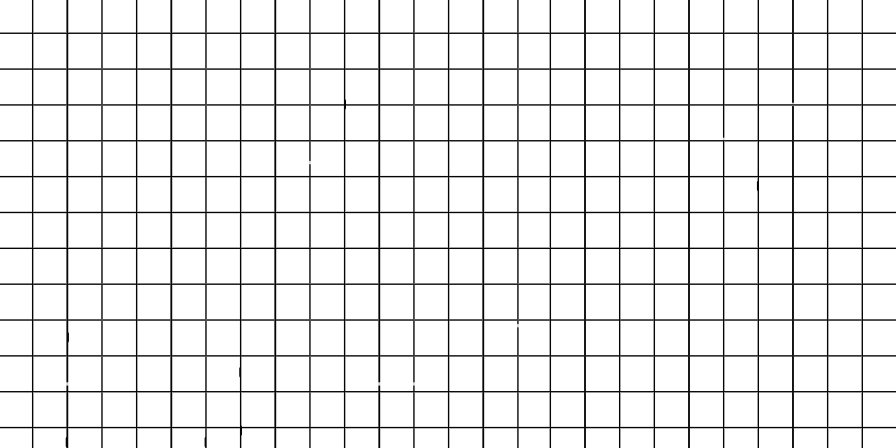
Reproduce this pattern procedurally as a Shadertoy shader.

```glsl
// Thin black square-ruled grid on white, every third upright heavier, with slight print wear.

// Lengths are fractions of the canvas height.
#define PITCH vec2(0.07737, 0.08002)
#define FIRST_LINE vec2(0.0729, 0.0456)
#define THIN_WIDTH 0.0031
#define HEAVY_WIDTH 0.0041
#define SPLICE_X 1.193
#define SPLICE_SHIFT 0.0050
#define WEAR_LENGTH 0.026
#define BLOT_RATE 0.007
#define NICK_RATE 0.004
#define INK vec3(0.02)
#define PAPER vec3(1.0)

float hash(vec2 p) {
    vec3 q = fract(p.xyx * vec3(0.1031, 0.1030, 0.0973));
    q += dot(q, q.yzx + 33.33);
    return fract((q.x + q.y) * q.z);
}

// Fraction of a pixel covered by a line, from the signed distance to its centre.
float lineCoverage(float dist, float width, float pixel) {
    float upper = min(dist + 0.5 * pixel, 0.5 * width);
    float lower = max(dist - 0.5 * pixel, -0.5 * width);
    return clamp((upper - lower) / pixel, 0.0, 1.0);
}

void mainImage(out vec4 fragColor, in vec2 fragCoord) {
    float pixel = 1.0 / iResolution.y;
    vec2 pos = fragCoord * pixel;

    // One column is slightly narrow, moving all later uprights left.
    pos.x += SPLICE_SHIFT * step(SPLICE_X, pos.x);

    vec2 grid = (pos - FIRST_LINE) / PITCH;
    vec2 index = floor(grid + 0.5);
    vec2 dist = (grid - index) * PITCH;

    // Heavier uprights
    float heavy = 1.0 - step(0.5, abs(mod(index.x, 3.0) - 1.0));
    float width = mix(THIN_WIDTH, HEAVY_WIDTH, heavy);

    // Rare one-sided blots and tiny nicks along the uprights
    float along = pos.y / WEAR_LENGTH;
    vec2 segment = vec2(index.x + 7.0, floor(along));
    float middle = abs(fract(along) - 0.5);
    float blot = step(hash(segment), BLOT_RATE) * smoothstep(0.5, 0.3, middle);
    float nick = step(hash(segment + 57.0), NICK_RATE) * smoothstep(0.2, 0.08, middle);
    float side = hash(segment + 19.0) < 0.5 ? -1.0 : 1.0;
    float swell = 0.5 * THIN_WIDTH * blot;

    float upright = lineCoverage(dist.x - 0.5 * side * swell, width + swell, pixel);
    upright *= 1.0 - 0.8 * nick;
    float level = lineCoverage(dist.y, THIN_WIDTH, pixel);

    fragColor = vec4(mix(PAPER, INK, max(upright, level)), 1.0);
}
```
